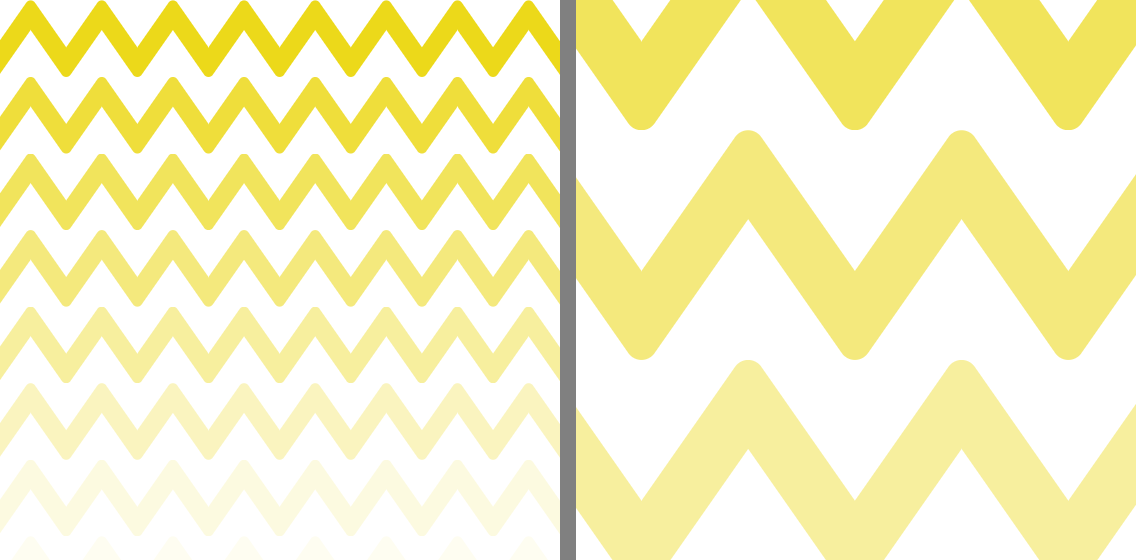
Left, the full canvas; right, a detail of the centre.
Reproduce this pattern procedurally as a Shadertoy shader.

```glsl
const float PERIOD = 0.12704;      // width of one zigzag
const float PEAK_X = 0.0547;       // position of the first peak
const float ROW_HEIGHT = 0.13672;  // pitch of the rows
const float TOP_MARGIN = 0.0007;
const float SLOPE = 1.43;          // rise over run of the edges
const float TIP_RADIUS = 0.0095;
const float FADE_STEP = 0.144;     // fading per row
const float MAX_FADE = 0.94;
const vec3 YELLOW = vec3(0.925, 0.85, 0.10);
const vec3 WHITE = vec3(1.0);

// Signed distance to a downward-opening wedge with a rounded tip;
// side is the distance from its axis, depth is measured below the tip.
float roundedWedge(float side, float depth, float slope, float radius) {
    vec2 p = vec2(side, radius - depth);
    vec2 normal = normalize(vec2(slope, 1.0));
    bool inCap = p.x * normal.y < p.y * normal.x;
    return (inCap ? length(p) : dot(p, normal)) - radius;
}

// Zigzag band: the overlap of a wedge from the peak and one from the valley.
float zigzag(float x, float depth, float period, float height) {
    float fromPeak = abs(fract(x / period + 0.5) - 0.5) * period;
    float fromValley = 0.5 * period - fromPeak;
    float upper = roundedWedge(fromPeak, depth, SLOPE, TIP_RADIUS);
    float lower = roundedWedge(fromValley, height - depth, SLOPE, TIP_RADIUS);
    return max(upper, lower);
}

vec3 rowColor(float row) {
    return mix(YELLOW, WHITE, clamp(row * FADE_STEP, 0.0, MAX_FADE));
}

void mainImage(out vec4 fragColor, in vec2 fragCoord) {
    vec2 uv = fragCoord / iResolution.xy;
    float pixel = 1.0 / iResolution.y;

    // Rows counted from the top
    float fromTop = 1.0 - uv.y - TOP_MARGIN;
    float row = floor(fromTop / ROW_HEIGHT);
    float depth = fromTop - row * ROW_HEIGHT;

    // Antialiased band over white
    float dist = zigzag(uv.x - PEAK_X, depth, PERIOD, ROW_HEIGHT);
    float coverage = clamp(0.5 - dist / pixel, 0.0, 1.0);
    fragColor = vec4(mix(WHITE, rowColor(row), coverage), 1.0);
}
```
